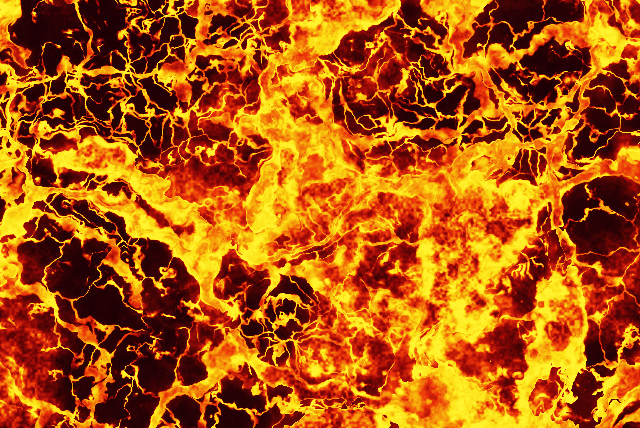
This texture is drawn by a WebGL 2 fragment shader. Its source:

```glsl
#version 300 es
precision highp float;
// Molten lava: glowing rivers, branching veins and fine cracks over dark embers.

#define RIVER_SCALE 1.7
#define VEIN_SCALE 4.6
#define THREAD_SCALE 9.5
#define BEND 0.35
#define FRAY 0.13
#define RIVER_WIDTH 0.13
#define VEIN_WIDTH 0.024
#define THREAD_WIDTH 0.006
#define EMBER_HEAT 0.42
#define GRAIN 0.45

uniform vec2 u_resolution;
out vec4 fragColor;

vec2 hash2(vec2 p) {
  vec3 q = fract(p.xyx * vec3(0.1031, 0.1030, 0.0973));
  q += dot(q, q.yzx + 33.33);
  return fract((q.xx + q.yz) * q.zy);
}

float noise(vec2 p) {
  vec2 i = floor(p), f = fract(p);
  f = f * f * (3.0 - 2.0 * f);
  float low = mix(hash2(i).x, hash2(i + vec2(1, 0)).x, f.x);
  float high = mix(hash2(i + vec2(0, 1)).x, hash2(i + vec2(1, 1)).x, f.x);
  return mix(low, high, f.y);
}

float fbm(vec2 p) {
  float sum = 0.0, amp = 0.516;
  for (int i = 0; i < 5; i++) {
    sum += amp * noise(p);
    p = mat2(1.6, 1.2, -1.2, 1.6) * p + 7.3;
    amp *= 0.5;
  }
  return sum;
}

vec2 fbm2(vec2 p) {
  return vec2(fbm(p), fbm(p + vec2(31.7, 12.9))) - 0.5;
}

// Difference of the two nearest cell distances: zero along cell borders.
float cellGap(vec2 p) {
  vec2 cell = floor(p);
  float first = 9.0, second = 9.0;
  for (int y = -1; y <= 1; y++)
    for (int x = -1; x <= 1; x++) {
      vec2 c = cell + vec2(x, y);
      float d = length(c + hash2(c) - p);
      second = min(second, max(first, d));
      first = min(first, d);
    }
  return second - first;
}

float smoothMin(float a, float b, float k) {
  float h = max(k - abs(a - b), 0.0) / k;
  return min(a, b) - 0.25 * k * h * h;
}

vec3 lavaColor(float heat) {
  const vec3 ramp[8] = vec3[8](
    vec3(0.10, 0.00, 0.02), vec3(0.17, 0.01, 0.02), vec3(0.36, 0.02, 0.02),
    vec3(0.63, 0.04, 0.03), vec3(0.92, 0.19, 0.04), vec3(0.96, 0.59, 0.04),
    vec3(0.98, 0.87, 0.07), vec3(1.00, 0.95, 0.18));
  float t = clamp(heat, 0.0, 1.0) * 7.0;
  int i = min(int(t), 6);
  return mix(ramp[i], ramp[i + 1], t - float(i));
}

void main() {
  vec2 p = gl_FragCoord.xy / u_resolution.y;
  float pixel = 1.0 / u_resolution.y;
  vec2 bend = fbm2(p * 2.5 + 3.0);
  vec2 fray = fbm2(p * 11.0 + 50.0);
  float grain = fbm(p * 38.0) - 0.5;
  float fineGrain = noise(p * 165.0) - 0.5;

  // Rivers: two main channels joined with a coarse cell network
  vec2 q = p + BEND * bend + FRAY * fray;
  float across = 2.0 * abs(q.y - 0.54 - 0.08 * cos(5.7 * (p.x - 0.1)));
  float upright = 2.0 * abs(q.x - 1.29);
  float gap = cellGap(q * RIVER_SCALE + 4.0) / RIVER_SCALE;
  gap = smoothMin(gap, smoothMin(across, upright, 0.08) * 0.8, 0.05);
  float width = RIVER_WIDTH * mix(1.2, 0.75, p.y)
              * mix(0.15, 1.0, smoothstep(0.2, 0.75, noise(p * 2.6 + 21.0)));
  float islands = smoothstep(0.6, 0.66, fbm(q * 8.0 + 70.0));
  float edge = max(gap, 0.0) / width + islands + 0.8 * grain;
  float river = 1.0 - smoothstep(0.9, 1.06, edge);

  // River surface: swirls, streaks along the flow, grainy crust, bright rim
  float swirl = smoothstep(0.3, 0.7, fbm(p * 5.0 + 6.0 * bend + 5.0 * fray));
  float streak = fbm(vec2(gap * 32.0, swirl * 3.0 + p.x * 3.0)) - 0.5;
  float crust = smoothstep(0.42, 0.68, noise(p * 2.7 + 9.0))
              * (1.0 - smoothstep(0.3, 0.8, edge)) * smoothstep(0.02, 0.08, width);
  float rim = smoothstep(0.4, 0.7, edge) * (1.0 - smoothstep(0.8, 1.0, edge));
  float riverHeat = 0.59 + 0.36 * swirl + 0.3 * streak + 0.1 * rim
                  - 0.19 * crust + GRAIN * (0.6 * grain + (0.2 + 0.5 * crust) * fineGrain);

  // Embers: dark ground with soft red patches and glow beside the rivers
  float patches = smoothstep(0.4, 0.74, fbm(p * 3.6 + 40.0));
  float heat = 0.05 + EMBER_HEAT * patches
             + 0.2 * exp(-max(gap - width, 0.0) / 0.03)
             + GRAIN * (0.25 + patches) * (grain + 0.45 * fineGrain);

  // Fine cracks in two sizes, broken up and gathered in scattered regions
  for (int layer = 0; layer < 2; layer++) {
    float shift = float(layer) * 17.0;
    float scale = THREAD_SCALE * (1.0 + float(layer));
    vec2 t = p + 0.15 * fray + 0.08 * bend + 0.03 * vec2(grain, -grain);
    float threadGap = cellGap(t * scale + shift) / scale;
    float mask = smoothstep(0.38, 0.62, noise(p * 4.2 + 60.0 + shift) + 0.7 * grain);
    float threadWidth = THREAD_WIDTH * (0.4 + noise(p * 14.0 + shift));
    float thread = 1.0 - smoothstep(threadWidth * 0.4, threadWidth + 1.5 * pixel, threadGap);
    heat += mask * 0.12 * exp(-threadGap / 0.014);
    heat = mix(heat, 0.76 + 0.9 * grain, thread * mask);
  }

  // Veins of uneven thickness with a red halo
  vec2 v = p + 0.18 * bend + FRAY * fray;
  float veinGap = cellGap(v * VEIN_SCALE + 15.0) / VEIN_SCALE;
  float veinWidth = VEIN_WIDTH * smoothstep(0.2, 0.9, noise(p * 4.5 + 33.0));
  float vein = 1.0 - smoothstep(veinWidth * 0.7, veinWidth + 1.5 * pixel, veinGap + 0.04 * grain);
  heat += 0.18 * exp(-veinGap / 0.022);
  heat = mix(heat, 0.79 + 0.9 * grain + 0.2 * (swirl - 0.5), vein * smoothstep(0.0, 0.004, veinWidth));

  heat = mix(heat, riverHeat, river);
  fragColor = vec4(lavaColor(heat), 1.0);
}
```
